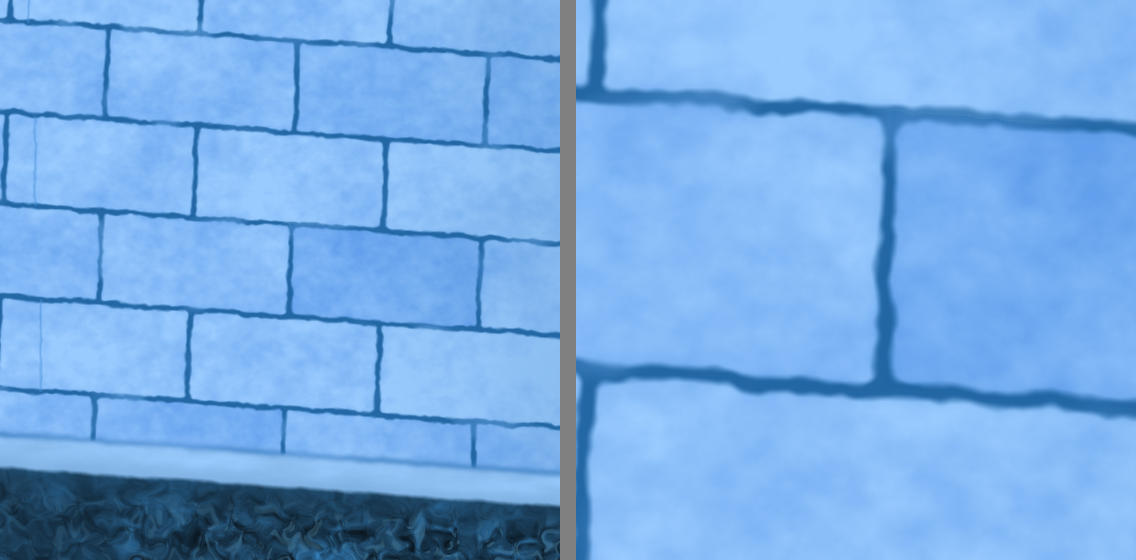
Left: the whole. Right: its middle third, enlarged.
A WebGL 1 fragment shader for this texture:

```glsl
precision highp float;
// Pale blue block wall in running bond, slightly tilted, above a ledge and dark rough ground.

uniform vec2 u_resolution;

#define TILT 0.07           // downward slope of the courses
#define FIRST_JOINT 0.035   // depth of the topmost bed joint
#define COURSE_H 0.1647     // height of a course
#define BLOCK_W 0.339       // length of a block
#define LAST_ROW 4.0        // the half-height bottom course
#define LEDGE_TOP 0.775
#define GROUND_TOP 0.834
#define JOINT_HALF 0.0036
#define JOINT_BLUR 0.0038
#define CORNER 0.011
#define MOTTLE 1.25

const vec3 PALE = vec3(0.61, 0.80, 1.00);
const vec3 SHADE = vec3(0.42, 0.65, 0.94);
const vec3 GREY = vec3(0.47, 0.67, 0.86);
const vec3 HALO = vec3(0.28, 0.57, 0.86);
const vec3 MORTAR = vec3(0.12, 0.39, 0.63);
const vec3 SLATE = vec3(0.13, 0.32, 0.47);
const vec3 SOIL = vec3(0.10, 0.23, 0.33);
const vec3 GRIT = vec3(0.29, 0.49, 0.60);

float hash(vec2 p) {
  vec3 q = fract(p.xyx * vec3(0.1031, 0.1030, 0.0973));
  q += dot(q, q.yzx + 33.33);
  return fract((q.x + q.y) * q.z);
}

float noise(vec2 p) {
  vec2 i = floor(p), f = fract(p);
  f = f * f * (3.0 - 2.0 * f);
  return mix(mix(hash(i), hash(i + vec2(1.0, 0.0)), f.x),
             mix(hash(i + vec2(0.0, 1.0)), hash(i + 1.0), f.x), f.y);
}

float fbm(vec2 p) {
  float sum = 0.0, amp = 0.5;
  for (int i = 0; i < 5; i++) {
    sum += amp * noise(p);
    p = mat2(1.6, 1.2, -1.2, 1.6) * p + 17.3;
    amp *= 0.5;
  }
  return sum;
}

float line(float d, float halfWidth) {
  return 1.0 - smoothstep(halfWidth - JOINT_BLUR * 0.5, halfWidth + JOINT_BLUR, d);
}

// p: canvas position, depth: distance below the tilted top line
vec3 wall(vec2 p, float depth) {
  vec2 wobble = vec2(noise(p * 38.0 + 5.0), noise(p * 34.0 + 60.0)) - 0.5;
  wobble += 0.5 * (vec2(noise(p * 120.0), noise(p * 120.0 + 31.0)) - 0.5);
  float v = (depth + wobble.y * 0.0055 - FIRST_JOINT) / COURSE_H;
  float row = min(floor(v), LAST_ROW);
  float even = 1.0 - mod(row, 2.0);
  float x = p.x + wobble.x * 0.0045;
  float u = (x - 0.357 + 0.0059 * v - 0.1755 * even) / BLOCK_W;
  vec2 block = vec2(floor(u), row);

  // distance to the joints, with rounded block corners
  float across = min(fract(u), 1.0 - fract(u)) * BLOCK_W;
  float down = (row < LAST_ROW ? min(v - row, row + 1.0 - v) : v - row) * COURSE_H;
  float d = CORNER - length(max(CORNER - vec2(across, down), 0.0));

  // block tone: odd courses are paler, a few blocks are weathered
  float weathered = float(block == vec2(0.0, 2.0)) + 0.8 * float(block == vec2(1.0, 0.0));
  float cloud = fbm(p * 11.0 + block * 7.0) - 0.48;
  float grain = fbm(p * vec2(50.0, 60.0)) - 0.48;
  float tone = mix(0.82, 0.62, even) + 0.22 * (hash(block + 41.0) - 0.5);
  tone += MOTTLE * (0.75 * cloud + 0.6 * grain) - 0.42 * weathered;
  tone -= 0.15 * float(row == LAST_ROW);
  vec3 color = mix(SHADE, PALE, clamp(tone, -0.15, 1.08));
  float dusk = smoothstep(0.55, 1.05, p.x) * (0.3 + 0.7 * fbm(p * 7.0 + 3.0));
  color = mix(color, GREY, 0.55 * dusk);

  // mortar with uneven width and faded stretches
  float wear = smoothstep(0.12, 0.45, noise(p * 17.0 + 90.0));
  float halfWidth = JOINT_HALF * (0.65 + 0.6 * noise(p * 55.0 + 12.0));
  color = mix(color, HALO, 0.42 * exp(-max(d, 0.0) / 0.006));
  color = mix(color, MORTAR, line(d, halfWidth) * mix(0.55, 0.95, wear));

  // faint cut line near the left end of the odd courses
  float cut = abs(x - 0.057 - 0.0055 * row) + 0.002;
  return mix(color, HALO, (1.0 - even) * 0.6 * line(cut, 0.0025));
}

vec3 ledge(vec2 p, float depth) {
  float t = (depth - LEDGE_TOP) / (GROUND_TOP - LEDGE_TOP);
  float tone = 0.72 + 0.8 * (fbm(p * vec2(14.0, 40.0)) - 0.48);
  vec3 color = mix(GREY, PALE, clamp(tone, 0.0, 1.0));
  return mix(color, GREY, 0.65 * smoothstep(0.35, 1.0, t));
}

vec3 ground(vec2 p, float depth) {
  float below = depth - GROUND_TOP;
  vec2 warp = vec2(noise(p * 45.0), noise(p * 45.0 + 20.0)) * 1.8;
  float clumps = fbm(p * vec2(48.0, 58.0) + warp);
  float rough = smoothstep(0.0, 0.08, below) * mix(0.4, 1.0, smoothstep(0.1, 0.55, p.x));
  vec3 color = mix(SOIL, SLATE, smoothstep(0.3, 0.75, fbm(p * 10.0 + 8.0)));
  color = mix(color, SLATE, 0.5 * exp(-max(below, 0.0) / 0.02));
  color *= 1.0 + (clumps - 0.5) * (0.5 + 1.6 * rough);
  float chips = smoothstep(0.58, 0.82, noise(p * vec2(95.0, 85.0) + warp * 2.0));
  return mix(color, GRIT, 0.42 * chips * rough);
}

void main() {
  vec2 p = gl_FragCoord.xy / u_resolution;
  float depth = 1.0 - p.y - TILT * p.x;
  float ragged = depth + 0.006 * (fbm(p * 35.0) - 0.5);

  vec3 color = mix(wall(p, depth), ledge(p, depth),
                   smoothstep(LEDGE_TOP - 0.004, LEDGE_TOP + 0.005, ragged));
  // soft, patchy shadow where the wall meets the ledge
  float shadow = exp(-pow((ragged - LEDGE_TOP) / 0.007, 2.0));
  color = mix(color, HALO * 0.88, shadow * (0.3 + 0.6 * noise(p * 9.0 + 4.0)));
  color = mix(color, ground(p, depth),
              smoothstep(GROUND_TOP - 0.005, GROUND_TOP + 0.006, ragged));
  gl_FragColor = vec4(clamp(color, 0.0, 1.0), 1.0);
}
```
